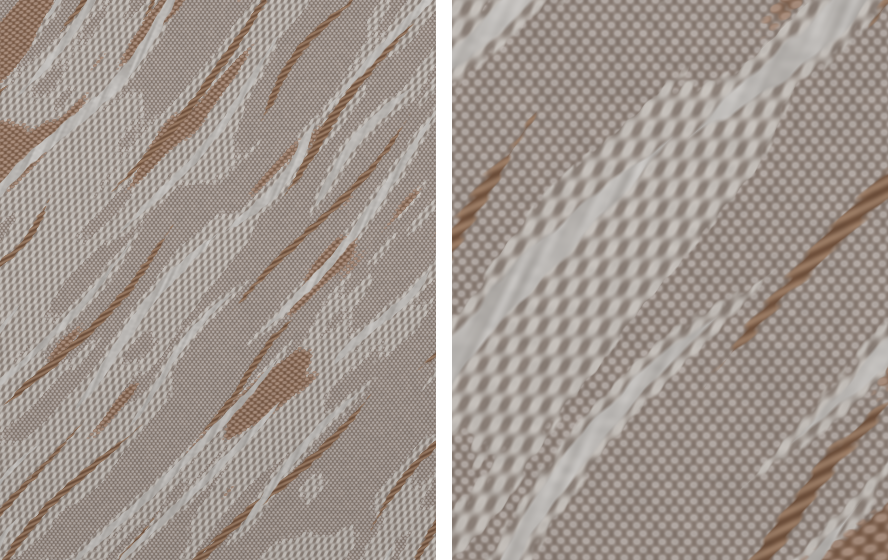
Left, the full canvas; right, a detail of the centre.
Give the GLSL for this texture, as a WebGL 1 fragment shader.

```glsl
precision highp float;
uniform vec2 u_resolution;

const float TAU = 6.2831853;

float hash(vec2 p) {
  vec3 q = fract(vec3(p.xyx) * 0.1031);
  q += dot(q, q.yzx + 33.33);
  return fract((q.x + q.y) * q.z);
}

float noise(vec2 p) {
  vec2 i = floor(p), f = fract(p);
  f = f * f * (3.0 - 2.0 * f);
  float low = mix(hash(i), hash(i + vec2(1.0, 0.0)), f.x);
  float high = mix(hash(i + vec2(0.0, 1.0)), hash(i + 1.0), f.x);
  return mix(low, high, f.y);
}

float fbm(vec2 p) {
  float sum = 0.0, weight = 0.5;
  for (int i = 0; i < 3; i++) {
    sum += weight * noise(p);
    p = p * 2.1 + 17.3;
    weight *= 0.62;
  }
  return sum;
}

// Staggered thread crossings, 0 in the gaps and 1 on the threads;
// rows deepens the grooves between successive rows
float weave(vec2 p, vec2 freq, float rows) {
  vec2 c = cos(TAU * p * freq);
  float groove = 2.0 * c.y * c.y - 1.0;
  return smoothstep(0.05, 0.85, 0.5 + 0.5 * mix(c.x * c.y, groove, rows));
}

// Signed depth inside scattered, bent and tapered strokes
float strokes(vec2 st, vec2 size, float width, float keep, float seed) {
  vec2 cell = floor(st / size);
  float depth = -1.0;
  for (int j = -1; j <= 1; j++) {
    for (int i = -1; i <= 1; i++) {
      vec2 id = cell + vec2(float(i), float(j));
      vec2 key = id + seed;
      vec2 jitter = vec2(hash(key), hash(key + 41.7)) - 0.5;
      vec2 d = st - (id + 0.5 + 0.65 * jitter) * size;
      float along = d.x / mix(0.1, 0.27, hash(key + 83.1));
      float across = d.y - 0.013 * sin(along * 2.2 + TAU * jitter.x);
      float w = width * mix(0.65, 1.15, hash(key + 12.9));
      float inside = w * (1.0 - along * along * along * along) - abs(across);
      depth = max(depth, hash(key + 59.3) < keep ? inside : -1.0);
    }
  }
  return depth;
}

float cover(float depth, float soft) {
  return smoothstep(-soft, soft, depth);
}

void main() {
  vec2 p = gl_FragCoord.xy / u_resolution.y;

  // Flow coordinates: x along the diagonal, y across it
  vec2 st = vec2(dot(p, vec2(0.643, 0.766)), dot(p, vec2(-0.766, 0.643))) + 3.0;
  st.y += 0.05 * (noise(st * vec2(3.0, 4.0)) - 0.5);
  vec2 cloth = p + 0.006 * vec2(noise(p * 5.0), noise(p * 5.0 + 9.0));
  vec2 leaning = vec2(cloth.x - 0.45 * cloth.y, cloth.y);
  vec2 rising = vec2(cloth.x, cloth.y - 0.15 * cloth.x);

  // Thread relief of each weave
  float dots = weave(cloth, vec2(132.0, 102.0), 0.22);
  float dashes = weave(leaning, vec2(82.0, 42.0), 0.0);
  float basket = weave(rising, vec2(76.0, 86.0), 0.2);
  float strands = noise(leaning * vec2(190.0, 18.0));
  float hatch = 0.5 + 0.5 * cos(TAU * (cloth.y - 0.5 * cloth.x) * 112.0);

  // Motif regions, with edges stepped by the threads
  float fray = 0.004 * (noise(leaning * vec2(130.0, 60.0)) - 0.5);
  float paleDepth = strokes(st, vec2(0.46, 0.098), 0.0078, 0.74, 7.0) + fray;
  float rustDepth = strokes(st + 0.21, vec2(0.44, 0.09), 0.0058, 0.72, 131.0) + fray;
  float twillField = fbm(st * vec2(2.8, 12.0) + 4.0) - 0.515;
  float rustField = fbm(st * vec2(2.6, 12.0) + 63.0) - 0.65;
  float twill = cover(twillField + 0.03 * (dashes - 0.5), 0.012);
  twill = max(twill, cover(paleDepth + 0.006 + 0.003 * (dashes - 0.5), 0.002));
  float patch = cover(rustField + 0.03 * (basket - 0.5), 0.012);
  float rustLine = cover(rustDepth + 0.002 * (hatch - 0.5), 0.0014);
  float paleLine = cover(paleDepth, 0.0014);

  // Yarn colours
  vec3 ground = mix(vec3(0.495, 0.44, 0.405), vec3(0.69, 0.655, 0.635), dots);
  vec3 paleTwill = mix(vec3(0.535, 0.49, 0.46), vec3(0.765, 0.745, 0.725), dashes);
  vec3 rustBasket = mix(vec3(0.45, 0.33, 0.25), vec3(0.655, 0.55, 0.485), basket);
  vec3 rustSatin = mix(vec3(0.43, 0.31, 0.23), vec3(0.6, 0.48, 0.39), hatch);
  vec3 paleSatin = mix(vec3(0.66, 0.645, 0.63), vec3(0.79, 0.78, 0.77), strands);

  // Layer the weaves
  vec3 color = mix(ground, paleTwill, twill);
  color = mix(color, rustBasket, patch);
  color = mix(color, rustSatin, rustLine);
  color = mix(color, paleSatin, paleLine);

  // Uneven yarn and soft daylight from above
  color *= 0.96 + 0.06 * noise(cloth * vec2(150.0, 210.0));
  color *= 0.97 + 0.04 * smoothstep(0.0, 0.6, p.y);
  gl_FragColor = vec4(color, 1.0);
}
```
